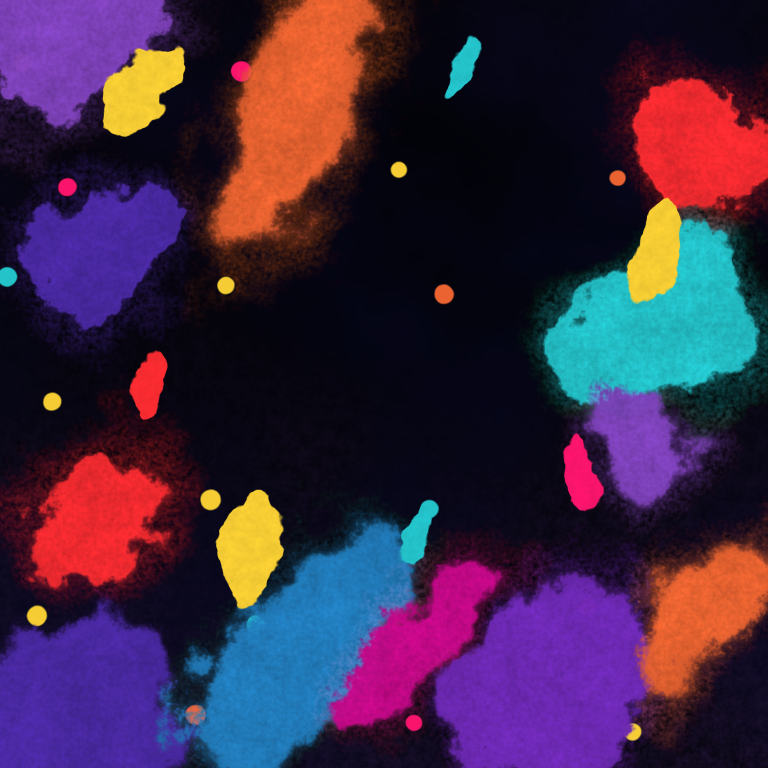
A Shadertoy shader for this background:

```glsl
// Vivid powdery paint blotches, crisp flakes and round drops around a dark navy centre.

const vec3 NIGHT   = vec3(0.008, 0.010, 0.030);
const vec3 NAVY    = vec3(0.020, 0.022, 0.095);
const vec3 HAZE    = vec3(0.130, 0.075, 0.210);
const vec3 INDIGO  = vec3(0.29, 0.16, 0.64);
const vec3 VIOLET  = vec3(0.43, 0.16, 0.71);
const vec3 LILAC   = vec3(0.50, 0.26, 0.74);
const vec3 MAGENTA = vec3(0.78, 0.03, 0.54);
const vec3 PINK    = vec3(0.98, 0.08, 0.42);
const vec3 RED     = vec3(0.97, 0.17, 0.19);
const vec3 ORANGE  = vec3(0.92, 0.39, 0.19);
const vec3 YELLOW  = vec3(0.96, 0.80, 0.20);
const vec3 CYAN    = vec3(0.14, 0.76, 0.79);
const vec3 BLUE    = vec3(0.13, 0.49, 0.74);

const float TAU = 6.2831853;
const float TILT = 1.0;           // common stroke direction
const float HALO_WIDTH = 0.075;
const float HALO_LEVEL = 0.38;
const float DROP_RADIUS = 0.0125;
const int DROPS = 18;

// Blotches in order around the ring; a zero size leaves a gap.
const int BLOTCHES = 15;
const vec3 BLOTCH_INK[BLOTCHES] = vec3[BLOTCHES](
    CYAN, RED, NIGHT, NIGHT, ORANGE, LILAC, INDIGO, NIGHT,
    RED, INDIGO, BLUE, MAGENTA, VIOLET, ORANGE, LILAC);
const vec2 BLOTCH_SIZE[BLOTCHES] = vec2[BLOTCHES](
    vec2(0.13, 0.09), vec2(0.09, 0.08), vec2(0.0), vec2(0.0), vec2(0.19, 0.075),
    vec2(0.14, 0.10), vec2(0.09, 0.07), vec2(0.0), vec2(0.09, 0.075), vec2(0.17, 0.14),
    vec2(0.20, 0.085), vec2(0.13, 0.05), vec2(0.16, 0.11), vec2(0.11, 0.065), vec2(0.07, 0.06));

const int FLAKES = 7;
const vec3 FLAKE_INK[FLAKES] = vec3[FLAKES](YELLOW, CYAN, YELLOW, RED, YELLOW, CYAN, PINK);
const vec3 DROP_INK[5] = vec3[5](YELLOW, ORANGE, CYAN, PINK, YELLOW);

float hash(float n) { return fract(sin(n * 12.9898) * 4375.85); }

vec2 gradient(vec2 cell) {
    vec3 p = fract(cell.xyx * vec3(0.1031, 0.1030, 0.0973));
    p += dot(p, p.yzx + 33.33);
    float a = TAU * fract((p.x + p.y) * p.z);
    return vec2(cos(a), sin(a));
}

float noise(vec2 p) {
    vec2 i = floor(p), f = p - i;
    vec2 u = f * f * f * (f * (f * 6.0 - 15.0) + 10.0);
    vec2 e = vec2(1.0, 0.0);
    float low  = mix(dot(gradient(i), f), dot(gradient(i + e.xy), f - e.xy), u.x);
    float high = mix(dot(gradient(i + e.yx), f - e.yx), dot(gradient(i + e.xx), f - e.xx), u.x);
    return mix(low, high, u.y);
}

float fbm(vec2 p) {
    float sum = 0.0, amp = 1.0;
    for (int i = 0; i < 5; i++) {
        sum += amp * noise(p);
        p = mat2(1.6, 1.2, -1.2, 1.6) * p + 7.3;
        amp *= 0.5;
    }
    return sum;
}

float ellipse(vec2 p, vec2 size, float angle) {
    float c = cos(angle), s = sin(angle);
    p = mat2(c, -s, s, c) * p;
    float k = length(p / size);
    return k * (k - 1.0) / max(length(p / (size * size)), 1e-4);
}

// Point around the canvas centre, pushed outwards at the corners.
vec2 ringPoint(float angle, float reach, float corner) {
    vec2 dir = vec2(cos(angle), sin(angle));
    return 0.5 + dir * reach / pow(max(abs(dir.x), abs(dir.y)), corner);
}

void mainImage(out vec4 fragColor, in vec2 fragCoord) {
    vec2 uv = fragCoord / iResolution.xy;
    float edge = max(1.0 / iResolution.y, 0.0015);

    // Shared noise fields
    vec2 warped = uv + 0.06 * vec2(fbm(uv * 5.0), fbm(uv * 5.0 + 17.0));
    float ragged = fbm(uv * 13.0 + 4.0);
    float crumb = fbm(uv * 55.0);
    float grain = noise(uv * 150.0) + 0.7 * noise(uv * 270.0);
    float cloud = fbm(uv * 3.0 + 31.0);

    // Dark ground with a dusty haze, strongest low on the canvas
    vec3 col = mix(NIGHT, NAVY, smoothstep(-0.5, 0.6, cloud));
    float haze = smoothstep(0.65, 0.1, uv.y + 0.3 * cloud) + 0.25 * smoothstep(0.3, 0.6, length(uv - 0.5));
    col = mix(col, HAZE, clamp(0.5 * haze * (0.7 + 0.5 * crumb + 0.4 * grain), 0.0, 1.0));

    // Round drops
    for (int i = 1; i <= DROPS; i++) {
        vec2 centre = fract(0.5 + float(i) * vec2(0.7549, 0.5698));
        float d = length(uv - centre) - DROP_RADIUS * (0.85 + 0.25 * hash(float(i))) + 0.003 * ragged;
        col = mix(col, DROP_INK[i % 5], smoothstep(edge, -edge, d));
    }

    // Powdery blotches with grainy halos
    for (int i = 0; i < BLOTCHES; i++) {
        if (BLOTCH_SIZE[i].x == 0.0) continue;
        float id = float(i), softness = mix(0.004, 0.016, hash(id + 3.0));
        vec2 centre = ringPoint(TAU * (id + 0.5) / float(BLOTCHES), 0.34, 2.0);
        float tilt = TILT + 0.7 * (hash(id + 9.0) - 0.5);
        float d = ellipse(warped - centre, BLOTCH_SIZE[i], tilt) + 0.032 * ragged;
        float dust = smoothstep(HALO_WIDTH, 0.0, d + 0.03 * cloud + 0.02 * crumb);
        dust *= HALO_LEVEL * clamp(0.75 + 0.6 * crumb + 0.6 * grain, 0.0, 1.6);
        col = max(col, BLOTCH_INK[i] * dust);
        float core = smoothstep(softness, -softness, d + 0.010 * crumb + 0.8 * softness * grain);
        vec3 ink = BLOTCH_INK[i] * (1.0 + 0.09 * ragged + 0.07 * crumb + 0.08 * grain);
        col = mix(col, ink, core * 0.97);
    }

    // Crisp flakes
    for (int i = 0; i < FLAKES; i++) {
        float id = float(i), angle = TAU * (id + 0.5) / float(FLAKES);
        vec2 centre = ringPoint(angle, 0.3 + 0.11 * sin(angle), 1.0);
        vec2 size = i % 2 == 0 && i < 6 ? vec2(0.070, 0.036) : vec2(0.046, 0.017);
        vec2 p = mix(uv, warped, 0.6) - centre;
        float d = ellipse(p, size, TILT + 0.5 * hash(id + 21.0)) + 0.016 * ragged + 0.002 * crumb;
        col = mix(col, FLAKE_INK[i] * (1.0 + 0.05 * crumb + 0.03 * grain), smoothstep(edge, -edge, d));
    }

    fragColor = vec4(clamp(col, 0.0, 1.0), 1.0);
}
```
